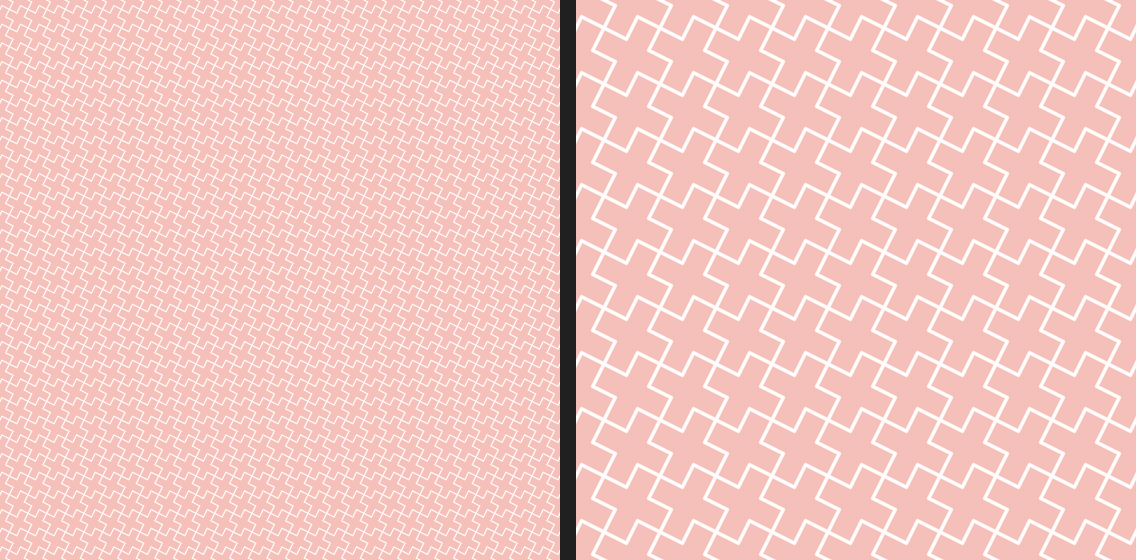
Left, the full canvas; right, a detail of the centre.
Give the GLSL for this pattern, as a Shadertoy shader.

```glsl
float segmentDistance(vec2 p, vec2 a, vec2 b) {
    vec2 ab = b - a;
    return length(p - a - ab * clamp(dot(p - a, ab) / dot(ab, ab), 0.0, 1.0));
}

// Outline of interlocking plus shapes; each unit cell is centred on a crossing
float plusOutline(vec2 p) {
    vec2 q = fract(p) - 0.5;
    float d = 1.0;
    for (int i = 0; i < 4; i++) {
        vec2 elbow = vec2(0.4, -0.2);
        d = min(d, segmentDistance(q, vec2(0.0), elbow));
        d = min(d, segmentDistance(q, elbow, vec2(0.6, 0.2)));
        q = vec2(-q.y, q.x); // quarter turn
    }
    return d;
}

void mainImage(out vec4 fragColor, in vec2 fragCoord) {
    const float repeats = 30.0;
    float d = plusOutline(fragCoord / iResolution.xy * repeats);

    // Line coverage over one pixel
    float pixel = repeats / min(iResolution.x, iResolution.y);
    float line = clamp(0.5 + (0.032 - d) / pixel, 0.0, 1.0);

    vec3 pink = vec3(0.961, 0.751, 0.729);
    vec3 white = vec3(1.0, 0.99, 0.988);
    fragColor = vec4(mix(pink, white, line), 1.0);
}
```
